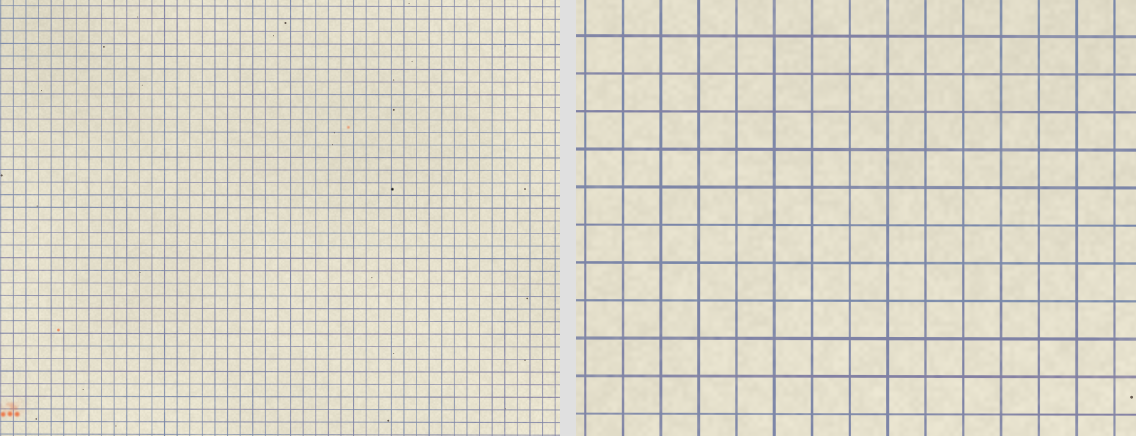
Left: the whole. Right: its middle third, enlarged.
Write a Shadertoy shader that draws this pattern.

```glsl
float hash(vec2 p) {
    return fract(sin(dot(p, vec2(12.9898, 78.233))) * 43758.5453);
}

float noise(vec2 p) {
    vec2 i = floor(p), f = fract(p);
    f = f * f * (3.0 - 2.0 * f);
    return mix(mix(hash(i), hash(i + vec2(1, 0)), f.x),
               mix(hash(i + vec2(0, 1)), hash(i + vec2(1, 1)), f.x), f.y);
}

// Box-filtered ruled line at each integer, with uneven ink along its length
float ruledLine(float across, float along, float pixel, float seed) {
    float id = floor(across + 0.5);
    float dist = abs(across - id);
    float width = 0.068 * mix(0.75, 1.25, hash(vec2(id, seed)));
    float cover = clamp(0.5 * (width + pixel) - dist, 0.0, min(width, pixel)) / pixel;
    float fade = 0.6 * noise(vec2(along * 0.4, id * 7.3 + seed))
               + 0.4 * noise(vec2(along * 6.0, id * 3.7 + seed));
    return cover * mix(0.72, 1.2, fade);
}

float spot(vec2 p, vec2 center, float radius, float soft) {
    return 1.0 - smoothstep(radius - soft, radius + soft, length(p - center));
}

void mainImage(out vec4 fragColor, in vec2 fragCoord) {
    vec2 p = fragCoord / iResolution.y;
    float aspect = iResolution.x / iResolution.y;
    float pixel = 1.0 / iResolution.y;

    // Paper: broad shading, a few greyer patches and fine fibre grain
    vec3 color = vec3(0.905, 0.885, 0.805);
    color -= 0.03 * (noise(p * 3.0 + 4.0) - 0.4);
    color -= 0.035 * exp(-14.0 * dot(p - vec2(0.17, 0.88), p - vec2(0.17, 0.88)));
    color -= 0.025 * exp(-9.0 * dot(p - vec2(0.8, 0.7), p - vec2(0.8, 0.7)));
    color += 0.035 * (noise(p * 260.0) - 0.5) + 0.02 * (noise(p * 90.0) - 0.5);

    // Slightly tilted square ruling
    vec2 grid = (p + vec2(-0.0017, 0.002 * p.x - 0.0045)) / 0.0289;
    float gridPixel = 1.15 * pixel / 0.0289;
    float vertical = ruledLine(grid.x, grid.y, gridPixel, 1.0);
    float horizontal = ruledLine(grid.y, grid.x, gridPixel, 5.0);
    vec3 blue = vec3(0.47, 0.54, 0.67), violet = vec3(0.52, 0.49, 0.63);
    vec3 verticalInk = mix(blue, violet, 0.7 * noise(grid * 0.15 + 20.0));
    vec3 horizontalInk = mix(blue, violet, noise(grid * vec2(0.1, 0.6)));
    color = mix(color, verticalInk, min(vertical, 1.0));
    color = mix(color, horizontalInk, min(horizontal, 1.0));

    // Scattered dark flecks
    for (float i = 0.0; i < 26.0; i++) {
        vec2 center = vec2(hash(vec2(i, 2.3)) * aspect, hash(vec2(i, 8.1)));
        float radius = mix(0.0009, 0.0024, pow(hash(vec2(i, 5.7)), 3.0));
        color = mix(color, vec3(0.23, 0.18, 0.16), 0.75 * spot(p, center, radius, 0.6 * pixel));
    }
    color = mix(color, vec3(0.12), spot(p, vec2(0.9, 0.566), 0.0028, pixel));

    // Rust specks and an orange smear in the lower left corner
    vec3 orange = vec3(0.93, 0.4, 0.2);
    color = mix(color, orange, 0.7 * spot(p, vec2(0.134, 0.243), 0.003, 0.002));
    color = mix(color, orange, 0.5 * spot(p, vec2(0.799, 0.708), 0.003, 0.003));
    float smear = spot((p - vec2(0.03, 0.065)) * vec2(0.7, 1.0), vec2(0), 0.015, 0.015);
    color = mix(color, orange, 0.4 * smear * noise(p * 110.0));
    for (float i = 0.0; i < 3.0; i++) {
        vec2 center = vec2(0.007 + 0.016 * i, 0.049 + 0.002 * hash(vec2(i, 3.0)));
        color = mix(color, orange, 0.8 * spot(p, center, 0.005, 0.004));
    }

    fragColor = vec4(clamp(color, 0.0, 1.0), 1.0);
}
```
